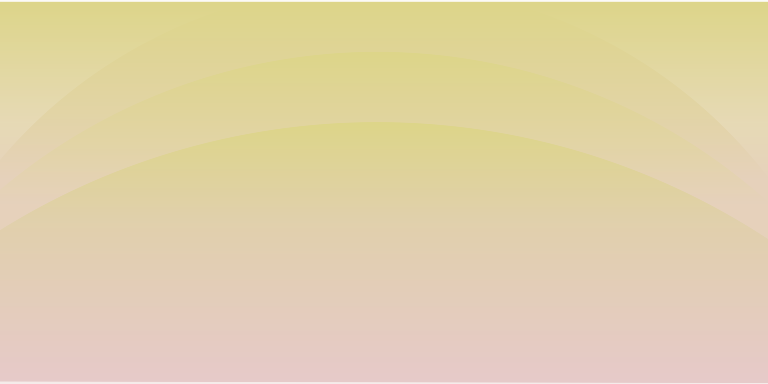
Reproduce this background procedurally as a WebGL 1 fragment shader.

```glsl
precision highp float;
// Soft olive-to-pink backdrop with three broad nested arches and pale top and bottom rims.
uniform vec2 u_resolution;

const vec3 OLIVE = vec3(0.865, 0.835, 0.535);
const vec3 CREAM = vec3(0.902, 0.853, 0.710);
const vec3 SAND = vec3(0.886, 0.830, 0.650);
const vec3 TAN = vec3(0.880, 0.815, 0.672);
const vec3 BLUSH = vec3(0.900, 0.820, 0.735);
const vec3 PINK = vec3(0.903, 0.790, 0.790);
const vec3 RIM = vec3(0.985, 0.980, 0.970);

const float ARCH_X = 0.982;

// Gradient running down from the height top, through middle, to bottom.
vec3 fall(float y, float top, float middle, float bottom, vec3 a, vec3 b, vec3 c) {
  float upper = clamp((top - y) / (top - middle), 0.0, 1.0);
  float lower = clamp((middle - y) / (middle - bottom), 0.0, 1.0);
  return mix(mix(a, b, upper), c, lower);
}

// Coverage of a shape from its signed distance.
float cover(float dist, float pixel) {
  return 1.0 - smoothstep(-0.5 * pixel, 0.5 * pixel, dist);
}

// Signed distance to a disc given by its highest point and radius.
float arch(vec2 p, float apex, float radius) {
  return length(p - vec2(ARCH_X, apex - radius)) - radius;
}

void main() {
  // Heights span 0 to 1; widths use the same unit.
  vec2 p = gl_FragCoord.xy / u_resolution.y;
  float across = gl_FragCoord.x / u_resolution.x;
  float pixel = 1.0 / u_resolution.y;

  // Sky
  vec3 color = fall(p.y, 1.0, 0.68, 0.53, OLIVE, CREAM, BLUSH);

  // Arches, from the back to the front
  vec3 back = fall(p.y, 1.0, 0.70, 0.53, OLIVE, SAND, BLUSH);
  vec3 center = fall(p.y, 0.865, 0.62, 0.47, OLIVE, SAND, BLUSH);
  vec3 front = fall(p.y, 0.682, 0.427, 0.0, OLIVE, TAN, PINK);
  color = mix(color, back, cover(arch(p, 1.039, 1.286), pixel));
  color = mix(color, center, cover(arch(p, 0.865, 1.521), pixel));
  color = mix(color, front, cover(arch(p, 0.682, 1.854), pixel));

  // Level rim above, slightly tapering rim below
  float topRim = cover(0.9955 - p.y, pixel);
  float bottomRim = cover(p.y - mix(0.0065, 0.0025, across), pixel);
  color = mix(color, RIM, topRim);
  color = mix(color, RIM, 0.7 * bottomRim);

  gl_FragColor = vec4(color, 1.0);
}
```
